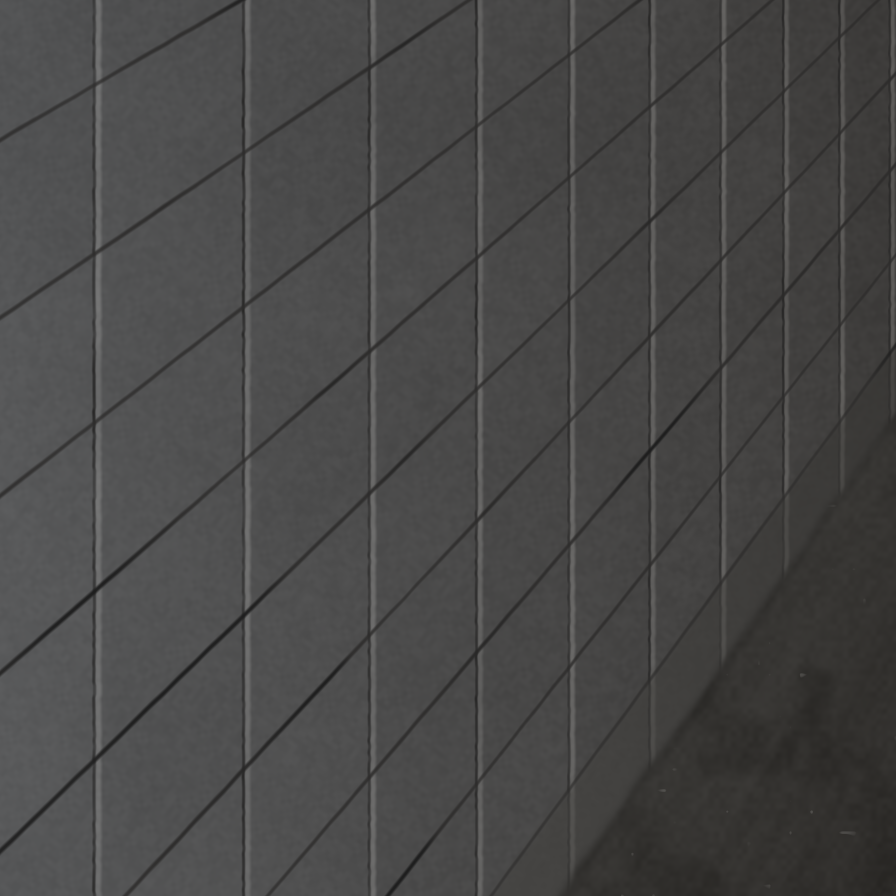
Reproduce this texture procedurally as a three.js fragment shader.

```glsl
// Dark painted tile wall receding in perspective to the right, above a grimy floor.
#define VANISH vec2(2.038, 2.026)
#define FIRST_COLUMN 0.1062
#define COLUMN_STEP 0.1925
#define FIRST_ROW 0.8438
#define ROW_STEP 0.1986
#define FLOOR_ROW 8.76
#define JOINT_WIDTH 0.0040
#define GROOVE_WIDTH 0.0031
#define RIDGE_WIDTH 0.0062
#define GRAIN 0.022
#define TILE_VARIATION 0.010

varying vec2 vUv;

float hash(vec2 p) {
  vec3 q = fract(vec3(p.xyx) * 0.1031);
  q += dot(q, q.yzx + 33.33);
  return fract((q.x + q.y) * q.z);
}

float noise(vec2 p) {
  vec2 i = floor(p), f = fract(p);
  f = f * f * (3.0 - 2.0 * f);
  return mix(mix(hash(i), hash(i + vec2(1.0, 0.0)), f.x),
             mix(hash(i + vec2(0.0, 1.0)), hash(i + vec2(1.0, 1.0)), f.x), f.y);
}

float fbm(vec2 p) {
  float sum = 0.0, amp = 0.5;
  for (int i = 0; i < 4; i++) {
    sum += amp * noise(p);
    p = p * 2.03 + 17.0;
    amp *= 0.5;
  }
  return sum;
}

// Soft line profile: 1 at the centre, 0 at distance w.
float band(float d, float w) {
  return 1.0 - smoothstep(0.1 * w, w, abs(d));
}

vec3 wallColor(vec2 p, vec2 cell, float scale) {
  // Base paint: cool on the near side, warmer and darker far away
  vec3 color = mix(vec3(0.339, 0.342, 0.346), vec3(0.242, 0.236, 0.230), p.x);
  color -= 0.02 * smoothstep(0.6, 1.0, p.y) * (1.0 - p.x);
  color += TILE_VARIATION * (hash(floor(cell) + 5.0) - 0.5);
  color += 0.022 * (fbm(p * 6.0) - 0.47);

  // Fine grain on a turned lattice, so that it shows no rows
  vec2 turned = mat2(0.8, 0.6, -0.6, 0.8) * p + 2.0;
  color += GRAIN * (noise(turned * 190.0) - 0.5);
  color += 0.5 * GRAIN * (noise(turned * 80.0 + 9.0) - 0.5);

  // Lower strip next to the floor
  float strip = smoothstep(7.9, 8.1, cell.y);
  vec3 stripColor = mix(vec3(0.335, 0.330, 0.316), vec3(0.215, 0.210, 0.200), p.x);
  color = mix(color, stripColor, 0.6 * strip);

  // Upright joints: dark groove with a lit ridge to its right
  float column = floor(cell.x + 0.5);
  float foreshorten = COLUMN_STEP / VANISH.x;
  float lineX = (FIRST_COLUMN + COLUMN_STEP * column) / (1.0 + foreshorten * column);
  float jag = noise(vec2(column * 7.0, p.y * 150.0)) - 0.5;
  float d = p.x - lineX + 0.0010 * jag;
  float size = mix(0.4, 1.0, scale);
  float wear = noise(vec2(column * 13.0 + 3.0, p.y * 9.0));
  float ridge = band(d - 0.0036 * size, RIDGE_WIDTH * size);
  float groove = band(d + 0.0012 * size, GROOVE_WIDTH * size);
  float fade = 1.0 - 0.5 * strip;
  color += vec3(0.115, 0.114, 0.111) * ridge * mix(0.7, 1.1, wear) * fade;
  color = mix(color, vec3(0.150, 0.147, 0.145),
              groove * (mix(0.85, 0.5, wear) + 0.3 * jag) * fade);

  // Slanted joints: thin dark seams converging on the vanishing point
  float row = floor(cell.y + 0.5);
  vec2 toVanish = VANISH - p;
  float rowD = (cell.y - row) * ROW_STEP * scale * toVanish.x / length(toVanish);
  rowD += 0.0006 * (noise(vec2(p.x * 60.0, row * 11.0)) - 0.5);
  float gap = noise(vec2(p.x * 11.0, row * 17.0 + 4.0));
  float seam = band(rowD, JOINT_WIDTH * size * mix(0.9, 1.15, gap));
  vec3 seamColor = mix(vec3(0.175, 0.170, 0.167), vec3(0.11), smoothstep(0.7, 0.95, gap));
  return mix(color, seamColor, seam * mix(0.7, 0.95, gap) * (1.0 - 0.35 * strip));
}

vec3 floorColor(vec2 p, float row) {
  vec3 color = mix(vec3(0.218, 0.212, 0.202), vec3(0.196, 0.189, 0.179),
                   smoothstep(9.0, 12.0, row));
  // Streaks along the wall, blotches and pale specks
  color += 0.035 * (fbm(vec2(row * 3.5, p.x * 7.0)) - 0.47);
  color -= 0.03 * smoothstep(0.52, 0.75, fbm(p * 13.0 + 3.0));
  color += GRAIN * (noise(p * 160.0) - 0.5);
  color += 0.11 * smoothstep(0.93, 1.0, noise(p * 85.0 + 21.0))
                * smoothstep(0.55, 0.75, noise(p * 14.0));
  return color;
}

void main() {
  vec2 p = vUv;

  // Undo the perspective to get column and row coordinates on the wall
  float scale = 1.0 - p.x / VANISH.x;
  float nearY = VANISH.y + (p.y - VANISH.y) / scale;
  vec2 cell = vec2((p.x - FIRST_COLUMN) / (COLUMN_STEP * scale),
                   (FIRST_ROW - nearY) / ROW_STEP);

  // Uneven edge where wall meets floor, with contact shade
  float edge = cell.y - FLOOR_ROW + 0.06 * (noise(p * 28.0) - 0.5);
  vec3 color = mix(wallColor(p, cell, scale), floorColor(p, cell.y),
                   smoothstep(-0.07, 0.07, edge));
  color *= 1.0 - 0.1 * band(edge - 0.04, 0.18);

  gl_FragColor = vec4(color, 1.0);
}
```
